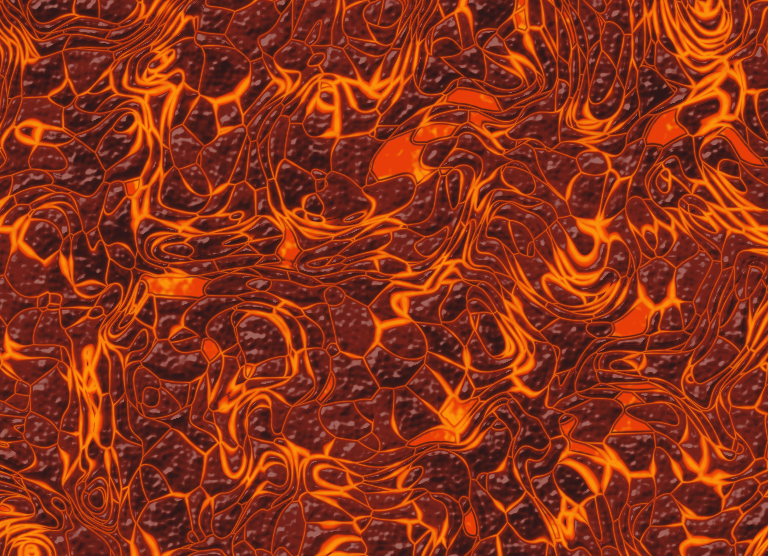
Reproduce this texture procedurally as a WebGL 2 fragment shader.

```glsl
#version 300 es
precision highp float;
// Molten lava glowing through the cracks of folded, swirling plates of crust.
uniform vec2 u_resolution;
out vec4 fragColor;

// Lengths are fractions of the canvas height.
const float SWIRL_FREQ = 4.3;     // folds per canvas height
const float SWIRL_WARP = 0.7;     // how strongly folds curl
const float BAND_COUNT = 5.6;     // bands per fold
const float PLATE_FREQ = 12.5;    // breaks along the bands
const float JITTER = 0.85;        // irregularity of the plates
const float CRACK_MIN = 0.0011;   // half width of the coldest cracks
const float CRACK_GROW = 0.0095;  // extra half width in hot areas
const float CRACK_LIMIT = 0.2;    // widest crack, relative to the plate size
const float HALO = 0.0036;        // reach of the red light on the crust
const float BEVEL = 0.0085;       // rounding of the plate edges
const float MOLTEN_SHARE = 0.045; // share of plates that are melted
const vec2 LIGHT = vec2(-0.42, 0.91);
const vec3 CHARCOAL = vec3(0.18, 0.09, 0.09);
const vec3 MAROON = vec3(0.45, 0.13, 0.10);
const vec3 ASH = vec3(0.65, 0.42, 0.39);
const vec3 EMBER = vec3(0.66, 0.15, 0.07);
const vec3 FLAME = vec3(0.91, 0.24, 0.03);
const vec3 AMBER = vec3(0.98, 0.56, 0.04);

// Integer hash of a lattice point, 0 to 1 per channel
vec3 hash3(vec3 cell) {
    uvec3 v = uvec3(ivec3(cell)) * 1664525u + 1013904223u;
    v.x += v.y * v.z; v.y += v.z * v.x; v.z += v.x * v.y;
    v ^= v >> 16u;
    v.x += v.y * v.z; v.y += v.z * v.x; v.z += v.x * v.y;
    return vec3(v >> 8u) / 16777216.0;
}

float corner(vec2 cell, vec2 offset) {
    return dot(hash3(vec3(cell, 7.0)).xy * 2.0 - 1.0, offset);
}

// Gradient noise, roughly -0.7 to 0.7
float noise(vec2 p) {
    vec2 i = floor(p), f = p - i;
    vec2 u = f * f * f * (f * (f * 6.0 - 15.0) + 10.0);
    vec2 e = vec2(1.0, 0.0);
    return 1.4 * mix(mix(corner(i, f), corner(i + e, f - e), u.x),
                     mix(corner(i + e.yx, f - e.yx), corner(i + 1.0, f - 1.0), u.x), u.y);
}

// Curled field whose level lines are the bands of crust
float foldField(vec2 p) {
    vec2 q = p * SWIRL_FREQ;
    q += SWIRL_WARP * vec2(noise(q + 17.3), noise(q * 1.1 - 31.7));
    return BAND_COUNT * (noise(q) + 0.36 * noise(q * 2.1 + 9.4));
}

float roughness(vec2 p) {
    return noise(p * 42.0) + 0.6 * noise(p * 95.0 + 5.0);
}

vec3 seed(vec3 cell) {
    return cell + 0.5 + JITTER * (hash3(cell) - 0.5);
}

// Plates: cells over (field, position); returns distance and direction to the nearest crack
float plates(vec2 p, float field, vec2 slope, out vec2 toCrack, out vec3 id) {
    vec3 x = vec3(field, p * PLATE_FREQ);
    vec3 base = floor(x), home = base, nearest = vec3(0.0);
    float best = 1e3;
    for (int k = 0; k < 27; k++) {
        vec3 cell = base + vec3(k % 3, (k / 3) % 3, k / 9) - 1.0;
        vec3 r = seed(cell) - x;
        float d2 = dot(r, r);
        if (d2 < best) { best = d2; nearest = r; home = cell; }
    }
    id = hash3(home + 57.0);
    float dist = 1.0;
    toCrack = vec2(0.0, 1.0);
    for (int k = 0; k < 27; k++) {
        if (k == 13) continue;
        vec3 r = seed(home + vec3(k % 3, (k / 3) % 3, k / 9) - 1.0) - x;
        vec3 n = normalize(r - nearest);
        vec2 g = slope * n.x + PLATE_FREQ * n.yz;   // wall direction on the canvas
        float steep = max(length(g), 0.01);
        float d = dot(0.5 * (r + nearest), n) / steep;
        if (d < dist) { dist = d; toCrack = g / steep; }
    }
    return max(dist, 0.0);
}

void main() {
    const float STEP = 0.0008;
    vec2 p = gl_FragCoord.xy / u_resolution.y + 3.0;
    float pixel = 1.0 / u_resolution.y;
    float field = foldField(p);
    vec2 slope = vec2(foldField(p + vec2(STEP, 0.0)), foldField(p + vec2(0.0, STEP))) - field;
    slope /= STEP;
    vec2 toCrack;
    vec3 id;
    float d = plates(p, field, slope, toCrack, id);

    // Heat decides how far each crack opens
    float heat = smoothstep(-0.4, 0.65, noise(p * 9.0 + 40.0) + 0.5 * noise(p * 23.0));
    float spacing = inversesqrt(dot(slope, slope) + PLATE_FREQ * PLATE_FREQ);
    float width = CRACK_MIN + min(CRACK_GROW * heat * heat * heat, CRACK_LIMIT * spacing);

    // Crust: bevelled edges, rough grain, wrinkles along the folds, pale glints
    float grain = roughness(p);
    float bump = grain - roughness(p + LIGHT * 0.005);
    float wrinkle = noise(vec2(field * 3.3, (p.x + p.y) * 9.0));
    float bevel = dot(toCrack, LIGHT) * exp(-max(d - width, 0.0) / BEVEL);
    float patchTone = noise(p * 3.2 - 12.0);
    float tone = 0.57 + 0.5 * bevel + 0.65 * bump + 0.4 * wrinkle + 0.3 * (id.y - 0.5) + 0.4 * patchTone;
    vec3 color = mix(CHARCOAL, MAROON, smoothstep(0.0, 0.85, tone));
    float glint = 0.6 * bevel + 1.2 * bump + 0.3 * grain + 0.4 * wrinkle + 0.2 * id.z;
    glint *= smoothstep(0.0, 0.005, d - width);
    color = mix(color, ASH, 0.9 * smoothstep(0.28, 0.85, glint));

    // Red light on the crust beside the cracks
    float halo = exp(-max(d - width, 0.0) / HALO);
    color = mix(color, EMBER, halo * (0.35 + 0.5 * heat));

    // Melted plates
    float molten = step(1.0 - MOLTEN_SHARE, id.x) * smoothstep(0.002, 0.006, d);
    color = mix(color, mix(FLAME, AMBER, smoothstep(-0.1, 0.7, grain + heat - 0.4)), molten);

    // Lava in the cracks, brightest along the middle
    float lava = 1.0 - smoothstep(width - pixel, width + pixel, d);
    float core = 1.0 - smoothstep(0.15 * width, 0.8 * width + 0.4 * pixel, d);
    vec3 glow = mix(FLAME, AMBER, core * clamp(0.35 + 0.65 * heat + 0.4 * grain, 0.0, 1.0));
    color = mix(color, glow, lava * (0.75 + 0.25 * heat));

    fragColor = vec4(color, 1.0);
}
```
